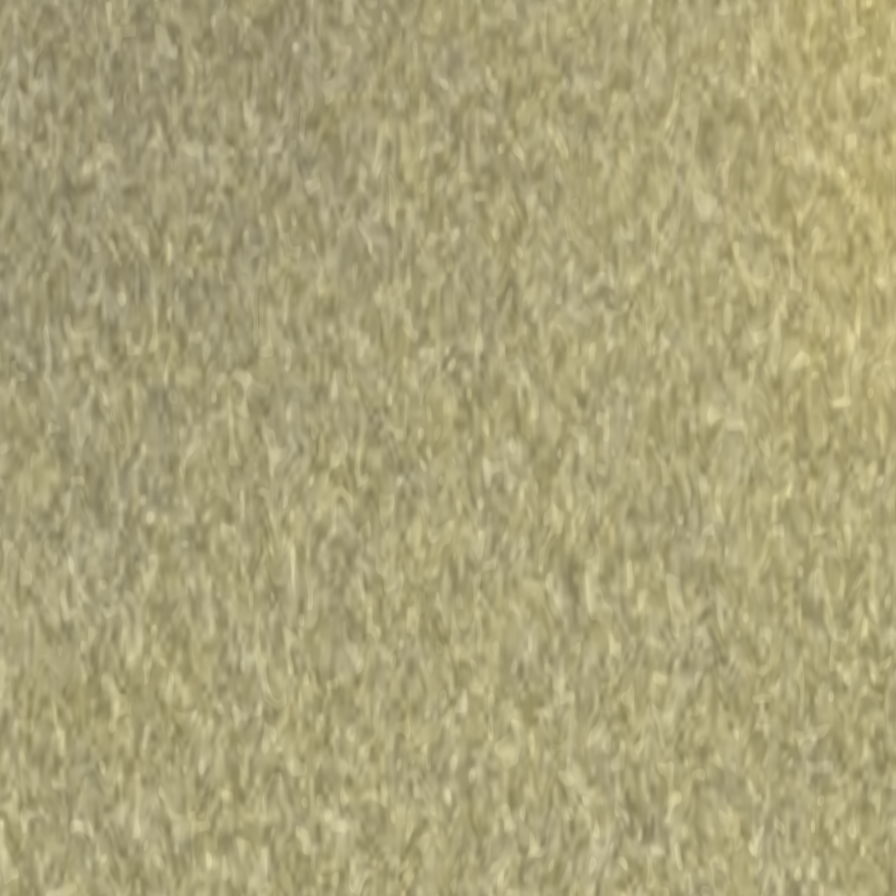
This texture is drawn by a Shadertoy shader. Its source:

```glsl
// Draws a matted khaki carpet of short upright flecks, lit warmly from the right.

float hash(vec2 p) {
    vec3 q = fract(p.xyx * vec3(0.1031, 0.1030, 0.0973));
    q += dot(q, q.yzx + 33.33);
    return fract((q.x + q.y) * q.z);
}

// Smooth value noise centred on zero
float noise(vec2 p) {
    vec2 cell = floor(p), f = fract(p);
    f = f * f * (3.0 - 2.0 * f);
    float low = mix(hash(cell), hash(cell + vec2(1, 0)), f.x);
    float high = mix(hash(cell + vec2(0, 1)), hash(cell + vec2(1, 1)), f.x);
    return mix(low, high, f.y) - 0.5;
}

// Fibres: upright stretched noise at several widths, with a few pale tips
float fibres(vec2 p) {
    float coarse = noise(p * vec2(64.0, 30.0) + 17.0);
    float medium = noise(p * vec2(118.0, 52.0) + 71.0);
    float fine = noise(p * vec2(178.0, 90.0) + 133.0);
    float tips = smoothstep(0.12, 0.38, noise(p * vec2(112.0, 54.0) + 211.0));
    return 0.040 * coarse + 0.135 * medium + 0.125 * fine + 0.075 * (tips - 0.15);
}

void mainImage(out vec4 fragColor, in vec2 fragCoord) {
    vec2 uv = fragCoord / iResolution.xy;

    // Slight lean and stagger, so the fibres do not line up in rows
    vec2 p = uv;
    p.x += 0.008 * noise(uv * vec2(12.0, 14.0) + 5.0);
    p.x += 0.004 * noise(uv * vec2(50.0, 36.0) + 43.0);
    p.y += 0.018 * noise(uv * vec2(58.0, 16.0) + 91.0);

    // Broad light: dull grey at the upper left, warm yellow at the right
    vec3 upper = mix(vec3(0.610, 0.580, 0.450), vec3(0.705, 0.668, 0.490), smoothstep(0.0, 1.1, uv.x));
    vec3 lower = mix(vec3(0.665, 0.637, 0.478), vec3(0.690, 0.658, 0.488), uv.x);
    vec3 color = mix(lower, upper, smoothstep(0.1, 0.95, uv.y));
    color += vec3(0.030, 0.022, -0.012) * smoothstep(0.75, 1.0, uv.x) * smoothstep(0.3, 0.8, uv.y);

    // Faint wear and patches of yellower yarn
    color += 0.012 * noise(uv * vec2(9.0, 7.0) + 27.0);
    color += vec3(0.008, 0.007, -0.020) * noise(uv * vec2(22.0, 15.0) + 61.0);
    color += vec3(0.010, 0.005, -0.025) * noise(p * vec2(66.0, 34.0) + 151.0);

    // Fleck contrast is a little softer toward the far edge
    float contrast = mix(1.12, 0.90, uv.y);
    color += fibres(p) * contrast * vec3(1.0, 1.0, 0.95);

    fragColor = vec4(clamp(color, 0.0, 1.0), 1.0);
}
```
